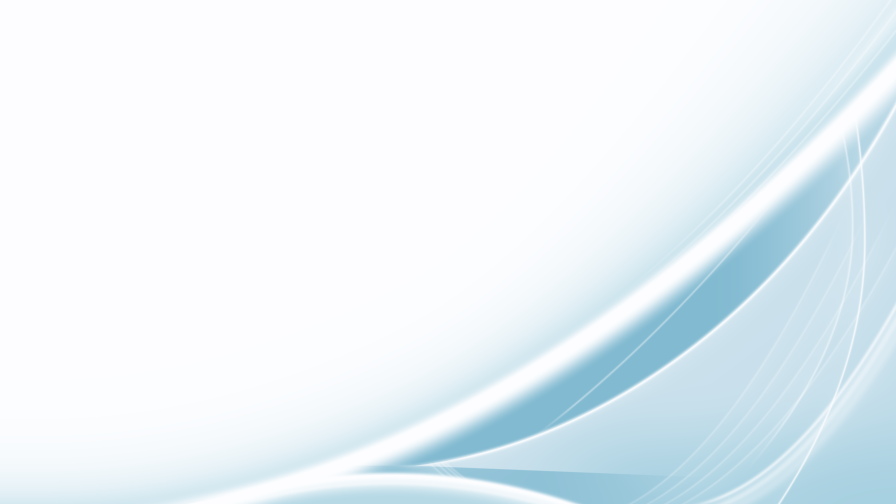
This background is drawn by a Shadertoy shader. Its source:

```glsl
#define WHITE vec3(0.992, 0.994, 1.0)
#define MIST vec3(0.60, 0.79, 0.86)
#define DEEP vec3(0.51, 0.73, 0.82)
#define SHEET vec3(0.79, 0.88, 0.925)
#define GLOW_AMOUNT 0.65
#define RIBBON_SOFTNESS 0.065
#define HAIR_WIDTH 0.0022

// Signed distance above a parabola through start (approximate)
float arcDist(vec2 p, vec2 start, float slope, float bend) {
    float u = p.x - start.x;
    float tangent = slope + 2.0 * bend * u;
    return (p.y - start.y - u * (slope + bend * u)) / sqrt(1.0 + tangent * tangent);
}

// Signed distance above the upper rim of the pale sheet
float rimDist(vec2 p) {
    float u = max(p.x - 0.822, 0.0);
    float height = 0.076 + 0.11 * u + 0.56 * u * u + 0.13 * pow(u, 6.0);
    float tangent = 0.11 + 1.12 * u + 0.78 * pow(u, 5.0);
    return (p.y - height) / sqrt(1.0 + tangent * tangent);
}

// Soft line that never gets thinner than a pixel
float strand(float d, float width) {
    float w = max(width, 0.8 / iResolution.y);
    return exp(-d * d / (w * w));
}

float below(float d) {
    float aa = 0.8 / iResolution.y;
    return smoothstep(aa, -aa, d);
}

// Rise and fall of a strand between two places
float span(float x, float a, float b, float fade) {
    return smoothstep(a, a + fade, x) * (1.0 - smoothstep(b - fade, b, x));
}

void mainImage(out vec4 fragColor, in vec2 fragCoord) {
    vec2 p = fragCoord / iResolution.y;
    p.x *= 1.7778 * iResolution.y / iResolution.x;

    // White field with a blue glow over the ribbon
    vec2 q = vec2(max(p.x, 0.08), p.y);
    float ribbon = arcDist(q, vec2(0.44, 0.014), 0.226, 0.313);
    float reach = 0.055 + 0.055 * smoothstep(0.8, 1.778, p.x);
    float glow = GLOW_AMOUNT * exp(-max(ribbon, 0.0) / reach);
    vec3 col = mix(WHITE, MIST, glow);

    // Fine hairs over the ribbon
    for (int i = 0; i < 3; i++) {
        float k = float(i);
        float d = arcDist(p, vec2(1.204, 0.394 - 0.018 * k), 0.76, 0.56 - 0.06 * k);
        col = mix(col, WHITE, 0.35 * strand(d, HAIR_WIDTH) * smoothstep(1.2, 1.5, p.x));
    }
    float sheen = strand(arcDist(p, vec2(1.62, 0.79), 1.05, 0.5), 0.016);
    col = mix(col, WHITE, 0.35 * sheen * smoothstep(1.5, 1.75, p.x));

    // Deep blue underside of the ribbon
    float depth = smoothstep(0.012, RIBBON_SOFTNESS, -ribbon);
    vec3 deep = mix(DEEP, SHEET, 0.75 * smoothstep(1.4, 1.778, p.x));
    vec3 under = mix(WHITE, deep, depth);
    float crossing = strand(arcDist(p, vec2(1.088, 0.155), 0.78, 0.49), HAIR_WIDTH);
    under = mix(under, WHITE, 0.4 * crossing * span(p.x, 1.05, 1.55, 0.1));

    // Pale sheet, darker toward its foot
    float rim = rimDist(p);
    float foot = 1.0 - smoothstep(0.0, 0.24, p.y);
    vec3 sheet = mix(SHEET, MIST, 0.65 * foot * smoothstep(0.95, 1.3, p.x));
    sheet = mix(sheet, MIST, 0.22 * smoothstep(0.08, 0.3, -rim));
    float fold = below(p.y - 0.076 + 0.04 * (p.x - 0.822));
    sheet = mix(sheet, DEEP, 0.8 * fold * (1.0 - smoothstep(1.05, 1.45, p.x)));
    float sheetMask = below(rim) * smoothstep(0.68, 0.84, p.x);
    under = mix(under, sheet, sheetMask);
    float rimLight = strand(rim, 0.004) + 0.35 * exp(-abs(rim) / 0.014) * below(rim);
    under = mix(under, WHITE, min(0.75 * rimLight, 1.0) * smoothstep(0.75, 0.95, p.x));

    // Veils inside the sheet
    for (int i = 0; i < 4; i++) {
        float k = float(i);
        float d = arcDist(p, vec2(1.25 + 0.035 * k, 0.0), 0.55, 1.9 - 0.12 * k);
        float veil = 0.22 * strand(d, HAIR_WIDTH) + 0.09 * exp(-abs(d) / 0.03) * below(d);
        under = mix(under, WHITE, veil * below(rim) * span(p.y, -0.1, 0.6, 0.15));
    }

    // Low arch at the bottom
    float arch = arcDist(p, vec2(0.775, 0.058), 0.0, -0.45);
    float archMask = below(arch) * smoothstep(0.42, 0.6, p.x);
    vec3 archFill = mix(WHITE, MIST, 0.7 * smoothstep(0.0, 0.045, -arch));
    under = mix(under, archFill, archMask);
    float archLight = strand(arch, 0.005) + 0.5 * strand(arch + 0.017, 0.004);
    under = mix(under, WHITE, min(archLight, 1.0) * 0.85 * smoothstep(0.45, 0.6, p.x));

    // Bright swoosh in the lower right
    float swoosh = arcDist(p, vec2(1.39, 0.0), 0.26, 1.94);
    float onRight = smoothstep(1.33, 1.45, p.x);
    under = mix(under, WHITE, 0.25 * onRight * exp(-abs(swoosh) / 0.05) * below(swoosh));
    for (int i = 0; i < 3; i++) {
        float k = float(i);
        float line = strand(swoosh + 0.015 * k, 0.004 + 0.003 * k);
        under = mix(under, WHITE, onRight * line * (0.65 - 0.17 * k));
    }

    // Tall hairs bowing to the right
    for (int i = 0; i < 2; i++) {
        float k = float(i);
        float v = p.y - 0.52 - 0.03 * k;
        float bow = (v > 0.0 ? 0.3 : 0.63) + 0.27 * k;
        float d = (p.x - 1.716 + 0.024 * k + bow * v * v) / sqrt(1.0 + 4.0 * bow * bow * v * v);
        float fade = span(p.y, -0.15 + 0.2 * k, 0.85, 0.15);
        under = mix(under, WHITE, (0.75 - 0.3 * k) * fade * strand(d, HAIR_WIDTH));
        under = mix(under, WHITE, 0.12 * fade * exp(-abs(d) / 0.02) * below(d));
    }

    // Join both sides along the white core
    col = mix(col, under, below(ribbon));
    float core = ribbon > 0.0 ? strand(ribbon, 0.014) : strand(ribbon, 0.022);
    col = mix(col, WHITE, core * smoothstep(0.1, 0.5, p.x));
    fragColor = vec4(col, 1.0);
}
```
